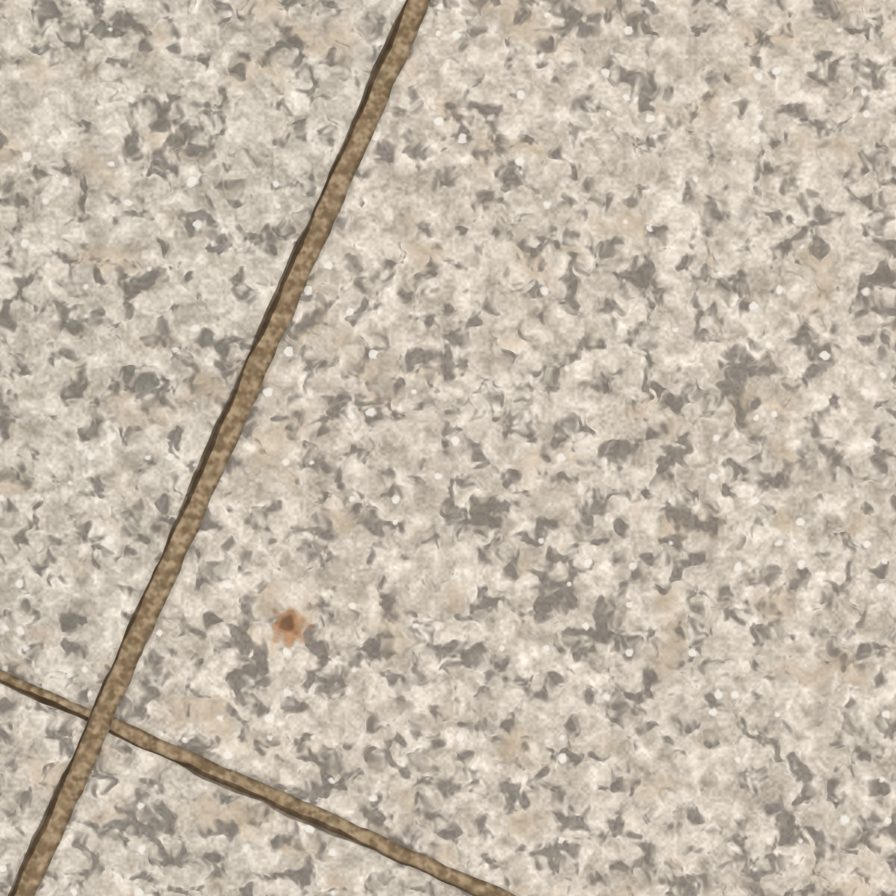
This texture is drawn by a WebGL 2 fragment shader. Its source:

```glsl
#version 300 es
precision highp float;
// Speckled granite paving: large square slabs on a tilted grid, parted by
// sandy joints with a shadowed edge. Layered value noise forms the mineral
// grains; hashed cells scatter bright crystals, and one rust spot marks a slab.

uniform vec2 u_resolution;
out vec4 fragColor;

const vec2 CROSSING = vec2(0.112, 0.196);   // where two joints meet
const vec2 GRID_AXIS = vec2(0.914, -0.405); // direction across the slabs
const float SLAB_SIZE = 1.3;

const vec3 STONE = vec3(0.825, 0.785, 0.725);
const vec3 DARK_MINERAL = vec3(0.45, 0.425, 0.395);
const vec3 WARM_MINERAL = vec3(0.79, 0.70, 0.59);
const vec3 CRYSTAL = vec3(0.97, 0.95, 0.91);
const vec3 RUST = vec3(0.68, 0.48, 0.33);
const vec3 SAND_DARK = vec3(0.49, 0.41, 0.31);
const vec3 SAND_LIGHT = vec3(0.72, 0.63, 0.51);
const vec3 CREVICE = vec3(0.23, 0.18, 0.13);

float hash(vec2 p) {
  return fract(sin(dot(p, vec2(127.1, 311.7))) * 43758.5453);
}

float noise(vec2 p) {
  vec2 cell = floor(p);
  vec2 f = fract(p);
  f = f * f * (3.0 - 2.0 * f);
  float low = mix(hash(cell), hash(cell + vec2(1, 0)), f.x);
  float high = mix(hash(cell + vec2(0, 1)), hash(cell + vec2(1, 1)), f.x);
  return mix(low, high, f.y);
}

// Sum of turned octaves, scaled to 0..1
float fbm(vec2 p, int octaves, float gain) {
  float sum = 0.0, total = 0.0, weight = 1.0;
  for (int i = 0; i < octaves; i++) {
    sum += weight * noise(p);
    total += weight;
    weight *= gain;
    p = mat2(1.6, 1.2, -1.2, 1.6) * p + 17.3;
  }
  return sum / total;
}

// Sparse round crystals, at most one per cell
float crystals(vec2 p, float density, float soft) {
  vec2 cell = floor(p);
  vec2 center = 0.3 + 0.4 * vec2(hash(cell + 3.1), hash(cell + 8.7));
  float radius = mix(0.10, 0.22, hash(cell + 5.3));
  float dist = length(fract(p) - center) + 0.12 * (noise(p * 6.0) - 0.5);
  float present = step(1.0 - density, hash(cell));
  return present * (1.0 - smoothstep(radius - soft, radius + soft, dist));
}

vec3 granite(vec2 p, float pixel) {
  vec2 warp = vec2(noise(p * 70.0), noise(p * 70.0 + 41.0)) - 0.5;
  vec2 q = p + 0.010 * warp;
  float grain = fbm(q * 62.0, 3, 0.65);
  float fine = noise(p * 300.0 + 9.0);
  float cluster = noise(p * 11.0 + 4.0) - 0.5;
  float flecks = fbm(q * 58.0 + 31.0, 3, 0.6) + 0.09 * cluster;

  vec3 color = STONE + 0.42 * (grain - 0.5) + 0.11 * (fine - 0.5);
  float warm = smoothstep(0.60, 0.85, fbm(q * 24.0 + 77.0, 2, 0.6));
  color = mix(color, WARM_MINERAL, 0.45 * warm);
  float dark = smoothstep(0.51, 0.74, flecks) * mix(0.65, 1.0, fine);
  color = mix(color, DARK_MINERAL, 0.9 * dark);
  return mix(color, CRYSTAL, 0.85 * crystals(p * 42.0, 0.09, 0.05 + 21.0 * pixel));
}

// Irregular brown stain with a darker core
vec3 rustSpot(vec3 color, vec2 p, float radius) {
  float dist = length(p) + radius * 0.9 * (noise(p * 120.0 + 50.0) - 0.5);
  float stain = 1.0 - smoothstep(radius * 0.5, radius * 1.1, dist);
  float core = 1.0 - smoothstep(0.0, radius * 0.5, dist);
  color = mix(color, RUST * mix(0.8, 1.2, noise(p * 180.0)), 0.7 * stain);
  return mix(color, RUST * 0.55, 0.6 * core);
}

// Sand-filled gap; across is the signed distance from its middle line
vec3 joint(vec3 color, vec2 p, float across, float halfWidth, float shade, float pixel) {
  float wobble = 0.005 * (fbm(p * 34.0, 3, 0.5) - 0.5);
  float edge = abs(across + wobble) - halfWidth;
  float grit = fbm(p * 130.0 + 23.0, 2, 0.8);
  vec3 sand = mix(SAND_DARK, SAND_LIGHT, smoothstep(0.15, 0.9, grit));
  sand *= 1.0 - 0.22 * smoothstep(-0.006, 0.0, edge);
  color *= 1.0 - 0.12 * (1.0 - smoothstep(0.0, 0.006, edge));
  color = mix(color, sand, 1.0 - smoothstep(-pixel, pixel, edge));

  // Thin crevice along the shaded side, broken up by noise
  float thickness = 0.0035 * smoothstep(0.2, 0.8, noise(p * 17.0 + 6.0)) + 0.0008;
  float crack = abs(across + wobble + halfWidth - 0.001) - thickness;
  float depth = shade * mix(0.55, 1.0, noise(p * 60.0));
  return mix(color, CREVICE, depth * (1.0 - smoothstep(-pixel, pixel, crack)));
}

void main() {
  vec2 p = gl_FragCoord.xy / u_resolution;
  float pixel = 1.0 / min(u_resolution.x, u_resolution.y);

  // Slab frame: nearest joint offsets and slab index
  vec2 d = p - CROSSING;
  vec2 grid = vec2(dot(d, GRID_AXIS), dot(d, vec2(-GRID_AXIS.y, GRID_AXIS.x)));
  vec2 slab = floor(grid / SLAB_SIZE);
  vec2 offset = grid - SLAB_SIZE * round(grid / SLAB_SIZE);

  vec3 color = granite(p + slab * 7.3, pixel);
  color += 0.025 * (hash(slab + 2.0) - 0.5) * vec3(1.0, 0.8, 0.7);
  color = rustSpot(color, p - vec2(0.323, 0.301), 0.022);

  // The cross joint narrows and darkens left of the crossing
  float right = smoothstep(-0.02, 0.02, offset.x);
  color = joint(color, p, offset.y, mix(0.0065, 0.0095, right), mix(0.95, 0.75, right), pixel);
  color = joint(color, p + 3.0, offset.x, 0.0130, 0.85, pixel);
  fragColor = vec4(clamp(color, 0.0, 1.0), 1.0);
}
```
